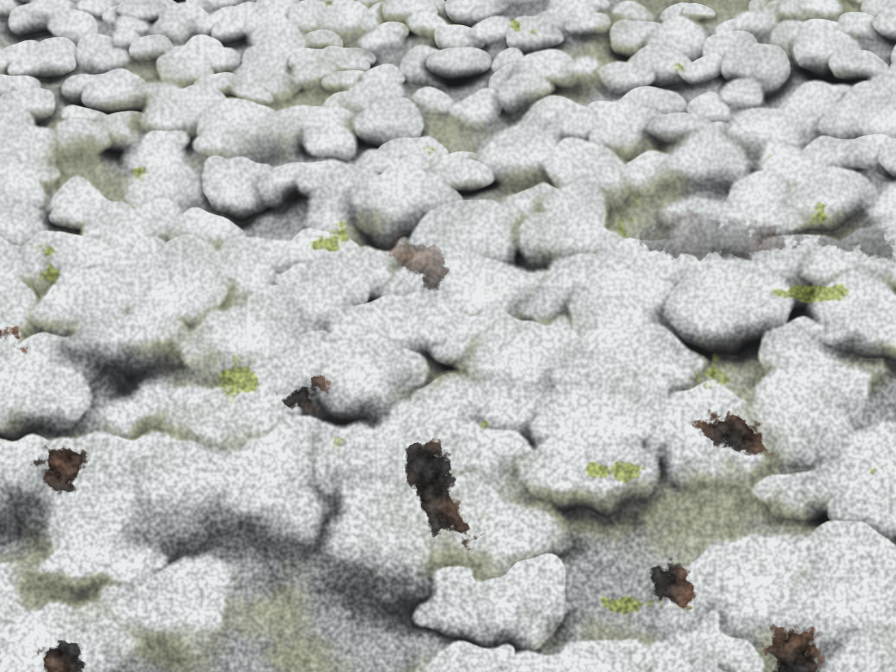
Reproduce this texture procedurally as a Shadertoy shader.

```glsl
// A lava field under pale grey moss, receding up the canvas.
// Rows of jittered domes are painted from far to near, each with a lit crown,
// a dark underside and a cast shadow; gradient noise adds moss, grass and rock.

vec2 hash2(vec2 p) {
    vec3 q = fract(p.xyx * vec3(0.1031, 0.1030, 0.0973));
    q += dot(q, q.yzx + 33.33);
    return fract((q.xx + q.yz) * q.zy);
}

float gradDot(vec2 cell, vec2 corner, vec2 f) {
    float angle = 6.2832 * hash2(cell + corner).x;
    return dot(vec2(cos(angle), sin(angle)), f - corner);
}

float noise(vec2 p) {
    vec2 i = floor(p), f = p - i;
    vec2 u = f * f * f * (f * (f * 6.0 - 15.0) + 10.0);
    float low = mix(gradDot(i, vec2(0, 0), f), gradDot(i, vec2(1, 0), f), u.x);
    float high = mix(gradDot(i, vec2(0, 1), f), gradDot(i, vec2(1, 1), f), u.x);
    return mix(low, high, u.y);
}

float fbm(vec2 p) {
    float sum = 0.0, amp = 1.0;
    for (int i = 0; i < 4; i++) {
        sum += amp * noise(p);
        p = mat2(1.6, 1.2, -1.2, 1.6) * p + 7.3;
        amp *= 0.5;
    }
    return sum;
}

// Brightness of the overlapping domes at p
float moundTone(vec2 p) {
    float scale = 0.19 - 0.145 * p.y;
    float depth = -log(scale / 0.19) / 0.145;
    vec2 bend = vec2(noise(p * 8.0), noise(p * 8.0 + 19.0)) * 0.4
              + vec2(noise(p * 23.0), noise(p * 23.0 + 31.0)) * 0.17;
    vec2 w = p + scale * bend;
    float tone = 0.62;

    for (int k = 0; k < 9; k++) {
        float row = floor(depth / 0.45) + 4.0 - float(k);
        float size = 0.19 * exp(-0.145 * row * 0.45);
        float rowY = (0.19 - size) / 0.145;
        float gx = w.x / size + row * 0.37;

        for (int j = -1; j <= 1; j++) {
            vec2 id = vec2(floor(gx) + float(j), row) + 60.0;
            vec2 a = hash2(id), b = hash2(id + 91.7), c = hash2(id + 173.1);
            if (c.x < 0.3) continue;

            float rx = 0.5 + 0.45 * b.x;
            vec2 radius = vec2(rx, rx * (0.5 + 0.25 * b.y));
            vec2 q = vec2(gx - id.x + 60.0 - 0.2 - 0.6 * a.x,
                          (w.y - rowY) / size - 0.5 * (a.y - 0.5)) / radius;
            float d = length(q);

            // Shadow cast below, then the dome itself
            float strength = smoothstep(0.25, 0.9, c.y);
            float shadow = smoothstep(1.25, 0.75, length(q + vec2(0.0, 0.32)));
            tone *= 1.0 - shadow * mix(0.12, 0.75, strength);
            float under = mix(0.52, 0.17, strength);
            float dome = mix(under, 0.86, smoothstep(-0.95, 0.0, q.y));
            dome -= 0.1 * d * d * d * smoothstep(0.9, 0.2, q.y);
            float edge = mix(0.1, 0.45, a.y * a.y * (1.0 - strength));
            tone = mix(tone, dome, smoothstep(1.0, 1.0 - edge, d));
        }
    }
    return tone;
}

void mainImage(out vec4 fragColor, in vec2 fragCoord) {
    vec2 p = fragCoord / iResolution.y;
    float near = smoothstep(0.95, 0.1, p.y);
    float tone = moundTone(p);

    // Lumps and fine moss grain, coarser close to the viewer
    float lumps = fbm(p * vec2(11.0, 15.0) + 4.0);
    float grain = noise(p * 155.0) + mix(0.4, 0.8, near) * noise(p * 85.0 + 11.0);
    tone += 0.11 * lumps;
    float relief = tone;
    tone += grain * mix(0.13, 0.22, near) * smoothstep(0.05, 0.5, tone);
    tone = clamp(tone, 0.1, 0.93);
    vec3 color = tone * vec3(0.985, 1.0, 1.0) + vec3(0.0, 0.0, 0.004);

    // Olive grass in the hollows and on the flanks
    float patches = fbm(p * vec2(5.0, 6.5) + 23.0);
    float blades = noise(vec2(p.x * 95.0 + p.y * 30.0, p.y * 38.0));
    float grass = smoothstep(-0.1, 0.4, patches + 0.15 * blades)
                * smoothstep(0.88, 0.6, relief) * smoothstep(0.15, 0.4, relief);
    vec3 olive = vec3(0.62, 0.635, 0.53) * (0.4 + 0.9 * tone + 0.2 * blades);
    color = mix(color, olive, 0.8 * grass);

    // Bare, rough rock: brown and charcoal
    float crust = fbm(p * 38.0 + 8.0);
    float bare = noise(p * vec2(5.5, 7.0) + 41.0) + 0.13 * crust;
    float rock = smoothstep(0.36, 0.41, bare) * smoothstep(0.75, 0.5, p.y);
    vec3 stone = mix(vec3(0.2, 0.2, 0.2), vec3(0.4, 0.31, 0.26),
                     smoothstep(-0.2, 0.3, noise(p * 9.0 + 3.0)));
    color = mix(color, stone * (0.85 + 0.8 * crust + 0.3 * grain), rock);

    // Rare tufts of fresh green
    float tuft = noise(p * vec2(7.0, 15.0) + 67.0) + 0.15 * crust;
    tuft = smoothstep(0.46, 0.55, tuft) * (1.0 - rock);
    color = mix(color, vec3(0.5, 0.54, 0.26) * (0.7 + 0.5 * tone + 0.4 * grain), 0.75 * tuft);

    fragColor = vec4(clamp(color, 0.0, 1.0), 1.0);
}
```
